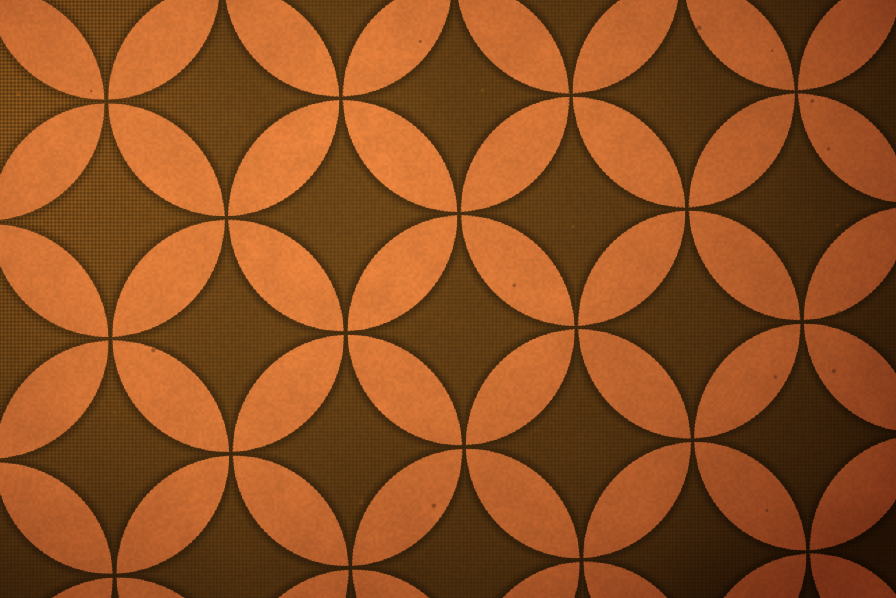
Give the GLSL for this pattern, as a Shadertoy shader.

```glsl
#define PITCH 0.1982        // half repeat, in canvas heights
#define GAP 0.016           // dark margin around each petal, in half repeats
#define SCREEN_FREQ 115.0   // print screen dots per canvas height
#define PETAL_LIT vec3(0.89, 0.50, 0.235)
#define PETAL_DIM vec3(0.47, 0.19, 0.085)
#define GROUND_LIT vec3(0.40, 0.255, 0.085)
#define GROUND_DIM vec3(0.125, 0.06, 0.012)
#define LIGHT_CENTER vec2(0.50, 0.34)
#define LIGHT_FALLOFF vec2(0.72, 1.10)

float hash(vec2 p) {
    vec3 q = fract(p.xyx * vec3(0.1031, 0.1030, 0.0973));
    q += dot(q, q.yzx + 33.33);
    return fract((q.x + q.y) * q.z);
}

float noise(vec2 p) {
    vec2 i = floor(p), f = fract(p);
    f = f * f * (3.0 - 2.0 * f);
    return mix(mix(hash(i), hash(i + vec2(1, 0)), f.x),
               mix(hash(i + vec2(0, 1)), hash(i + vec2(1, 1)), f.x), f.y);
}

float fbm(vec2 p) {
    float sum = 0.0, amp = 0.5;
    for (int i = 0; i < 4; i++) {
        sum += amp * noise(p);
        p = p * 2.03 + 17.0;
        amp *= 0.5;
    }
    return sum;
}

// Undo the slight tilt and perspective by fixed-point iteration
vec2 latticeCoords(vec2 p) {
    vec2 q = (p - vec2(0.1777, 0.1699)) / PITCH;
    for (int i = 0; i < 4; i++) {
        vec2 shifted = p - vec2(0.1777 + 0.0035 * q.y, 0.1699 - 0.0027 * q.x);
        vec2 spacing = PITCH + vec2(0.00023 * q.y - 0.00098 * q.x, -0.00098 * q.x);
        q = shifted / spacing;
    }
    return q;
}

// Lens shared by two circles on opposite cell corners, mirrored in a checkerboard
float petalDistance(vec2 q) {
    vec2 cell = floor(q), f = q - cell;
    if (mod(cell.x + cell.y, 2.0) > 0.5) f.x = 1.0 - f.x;
    return max(length(f - vec2(1, 0)), length(f - vec2(0, 1))) - 1.0 + GAP;
}

// Diagonal halftone, from -1 to 1
float printScreen(vec2 p) {
    vec2 r = vec2(p.x + p.y, p.x - p.y) * 0.7071 * SCREEN_FREQ * 6.2832;
    return sin(r.x) * sin(r.y);
}

// Sparse small flecks with random place and size
float flecks(vec2 p) {
    vec2 cell = floor(p * 9.0), f = fract(p * 9.0);
    vec2 center = 0.2 + 0.6 * vec2(hash(cell + 3.1), hash(cell + 8.7));
    float radius = mix(0.02, 0.05, hash(cell + 5.3));
    return step(0.84, hash(cell)) * smoothstep(radius, radius * 0.4, length(f - center));
}

void mainImage(out vec4 fragColor, in vec2 fragCoord) {
    vec2 p = vec2(fragCoord.x, iResolution.y - fragCoord.y) / iResolution.y;
    float pixel = 1.0 / (PITCH * iResolution.y);
    float dots = printScreen(p);

    // Petals with an edge roughened by the screen
    float d = petalDistance(latticeCoords(p)) + 0.004 * dots;
    float petal = 1.0 - smoothstep(-0.8 * pixel, 0.8 * pixel, d);

    // Uneven light, fading to the lower right
    vec2 offset = p - LIGHT_CENTER;
    float blotch = fbm(p * 5.0) - 0.47;
    float light = 0.99 - dot(LIGHT_FALLOFF, offset * offset) + 0.16 * blotch;
    light = clamp(light, 0.0, 1.0);
    float leftGlow = smoothstep(0.5, 0.0, p.x) * smoothstep(1.1, 0.1, p.y);

    // Ground: dark rim, halftone and warm wear on the left
    vec3 ground = mix(GROUND_DIM, GROUND_LIT, light);
    ground *= mix(0.72, 1.04, smoothstep(0.0, 0.09, d));
    ground *= 1.0 + (0.10 + 0.12 * leftGlow) * dots;
    ground += leftGlow * vec3(0.09, 0.05, 0.015) * (1.0 + 0.5 * dots);

    // Petals: soft mottling
    vec3 ink = mix(PETAL_DIM, PETAL_LIT, light);
    ink *= 1.0 + 0.10 * (fbm(p * 22.0) - 0.47);

    // Flecks and fine grain
    vec3 color = mix(ground, ink, petal);
    color *= 1.0 + flecks(p) * mix(0.25, -0.28, petal);
    color *= 1.0 + 0.09 * (noise(p * 230.0) - 0.5);
    fragColor = vec4(clamp(color, 0.0, 1.0), 1.0);
}
```
